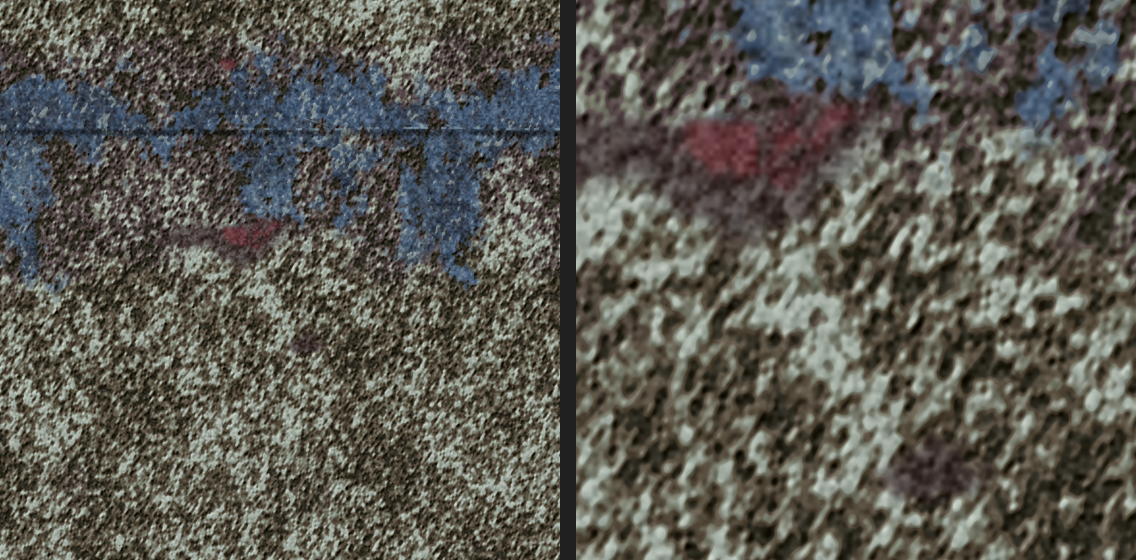
Left: the whole. Right: its middle third, enlarged.
Give the GLSL for this texture, as a Shadertoy shader.

```glsl
// Weathered metal: pitted rust under flaking pale paint, with a blue band that drips below a seam.

const vec3 PIT = vec3(0.18, 0.17, 0.13);
const vec3 RUST = vec3(0.34, 0.30, 0.24);
const vec3 PLUM = vec3(0.34, 0.28, 0.29);
const vec3 OLIVE = vec3(0.46, 0.47, 0.41);
const vec3 PALE = vec3(0.63, 0.67, 0.63);
const vec3 BLUE_DARK = vec3(0.20, 0.24, 0.30);
const vec3 BLUE = vec3(0.28, 0.37, 0.48);
const vec3 BLUE_PALE = vec3(0.48, 0.58, 0.63);
const vec3 RED = vec3(0.43, 0.22, 0.24);
const vec3 MAROON = vec3(0.24, 0.19, 0.19);

const float GRAIN = 140.0;      // flecks across the canvas
const float GRAIN_LEAN = 0.28;  // sideways lean of the flecks
const float RELIEF = 0.24;      // strength of the light on fleck edges
const float SPECKLE = 0.16;     // finest brightness noise
const float SEAM_Y = 0.768;
const int DRIPS = 5;
const vec3 DRIP[DRIPS] = vec3[DRIPS](  // centre x, half width, length
    vec3(0.03, 0.045, 0.25), vec3(0.25, 0.04, 0.03), vec3(0.48, 0.06, 0.17),
    vec3(0.64, 0.03, 0.16), vec3(0.78, 0.06, 0.23));

float hash(vec2 p) {
    vec3 q = fract(vec3(p.xyx) * 0.1031);
    q += dot(q, q.yzx + 33.33);
    return fract((q.x + q.y) * q.z);
}

float noise(vec2 p) {
    vec2 i = floor(p), f = fract(p);
    f = f * f * (3.0 - 2.0 * f);
    return mix(mix(hash(i), hash(i + vec2(1, 0)), f.x),
               mix(hash(i + vec2(0, 1)), hash(i + vec2(1, 1)), f.x), f.y);
}

float fbm(vec2 p) {
    float sum = 0.0, amp = 0.53;
    for (int i = 0; i < 4; i++) {
        sum += amp * noise(p);
        p = mat2(1.6, 1.2, -1.2, 1.6) * p + 17.3;
        amp *= 0.5;
    }
    return sum;
}

// Height of the leaning, slightly upright flecks
float grain(vec2 p) {
    vec2 q = vec2(p.x - GRAIN_LEAN * p.y, 0.72 * p.y) * GRAIN + 50.0;
    return 0.58 * noise(q) + 0.42 * noise(mat2(1.5, 0.9, -0.9, 1.5) * q + 9.0);
}

// Soft elliptic stain, 1 inside
float stain(vec2 p, vec2 centre, vec2 radius) {
    return 1.0 - smoothstep(0.6, 1.2, length((p - centre) / radius));
}

// Depth inside the blue band and its drips, negative outside
float blueDepth(vec2 p) {
    float top = 0.848 + 0.04 * cos((p.x - 0.06) * 13.4);
    float d = max(p.y - top, SEAM_Y - 0.025 - p.y);
    for (int i = 0; i < DRIPS; i++) {
        float side = abs(p.x - DRIP[i].x) - DRIP[i].y;
        float end = SEAM_Y - DRIP[i].z - p.y;
        d = min(d, max(max(side, end), p.y - SEAM_Y));
    }
    return -d;
}

// Fine pale scratches scattered over the band
float scratches(vec2 p) {
    float sum = 0.0;
    for (int i = 0; i < 9; i++) {
        float k = float(i);
        vec2 a = vec2(hash(vec2(k, 3.0)), SEAM_Y + 0.11 * hash(vec2(k, 8.0)));
        float angle = 1.4 * (hash(vec2(k, 5.0)) - 0.6);
        vec2 dir = vec2(cos(angle), sin(angle)), q = p - a;
        float along = clamp(dot(q, dir), 0.0, 0.05);
        sum += 1.0 - smoothstep(0.0005, 0.002, length(q - dir * along));
    }
    return min(sum, 1.0);
}

void mainImage(out vec4 fragColor, in vec2 fragCoord) {
    vec2 uv = fragCoord / iResolution.xy;
    vec2 wobble = vec2(fbm(uv * 18.0), fbm(uv * 18.0 + 40.0)) - 0.5;
    vec2 p = uv + 0.11 * wobble;
    float height = grain(uv);
    float patches = fbm(uv * vec2(11.0, 7.0) + 4.0);
    float mottle = fbm(uv * vec2(40.0, 28.0) + 71.0);
    float fine = noise(uv * 290.0) - 0.5;

    // Rust, stained plum in the upper half
    float plumZone = smoothstep(0.40, 0.62, p.y) * (1.0 - smoothstep(0.87, 0.97, p.y));
    float plum = smoothstep(0.38, 0.66, 0.6 * plumZone + fbm(uv * 7.0 + 23.0) - 0.28);
    vec3 rust = mix(RUST, PLUM, plum);

    // Pits, bare rust, worn paint and sound paint by fleck level
    float level = 1.15 * (height - 0.5) + 0.55 * (patches - 0.5) + 0.5 * (mottle - 0.5);
    level -= 0.05 * plum;
    vec3 col = mix(PIT, rust, smoothstep(-0.30, -0.07, level));
    col = mix(col, OLIVE, smoothstep(-0.05, 0.12, level));
    col = mix(col, PALE, smoothstep(0.10, 0.31, level));
    col += RELIEF * (height - grain(uv + vec2(-0.002, 0.003)));

    // Blue paint with mottling and pale runs, nibbled by the flecks
    float depth = blueDepth(p) + 0.16 * (mottle - 0.5) + 0.07 * (height - 0.5);
    float blue = 0.92 * smoothstep(-0.016, 0.016, depth);
    blue *= 1.0 - 0.5 * smoothstep(0.14, 0.30, level);
    float runs = noise(vec2(uv.x * 75.0 + 4.0 * wobble.x, uv.y * 9.0));
    float below = 1.0 - smoothstep(SEAM_Y - 0.04, SEAM_Y, uv.y);
    float tone = 0.6 * fbm(uv * 26.0 + 8.0) + 0.4 * noise(uv * 120.0 + 31.0);
    vec3 bluePaint = mix(BLUE_DARK, BLUE, smoothstep(0.32, 0.64, tone));
    bluePaint = mix(bluePaint, BLUE_PALE, 0.45 * below * smoothstep(0.5, 0.9, runs) * mottle * 1.6);
    bluePaint += 0.14 * (height - 0.5);
    col = mix(col, bluePaint, blue);
    col = mix(col, BLUE_PALE, 0.45 * scratches(uv) * blue);

    // Maroon and red stains, ragged at the edges
    vec2 ragged = uv + 0.05 * wobble + 0.03 * (mottle - 0.5);
    float dark = max(stain(p, vec2(0.41, 0.565), vec2(0.12, 0.045)),
                     stain(ragged, vec2(0.547, 0.383), vec2(0.034, 0.024)));
    col = mix(col, MAROON + 0.16 * (height - 0.5), 0.8 * dark);
    float red = max(stain(p, vec2(0.43, 0.58), vec2(0.055, 0.028)),
                    stain(ragged, vec2(0.41, 0.885), vec2(0.014, 0.012)));
    col = mix(col, RED + 0.12 * (height - 0.5), 0.8 * red * smoothstep(0.36, 0.56, mottle));

    // Seam: soft dark groove under a broken light edge
    float seam = uv.y - SEAM_Y - 0.004 * (noise(vec2(uv.x * 12.0, 2.0)) - 0.5);
    float groove = 1.0 - smoothstep(0.001, 0.009, abs(seam + 0.006));
    col *= 1.0 - 0.35 * groove * (0.5 + noise(vec2(uv.x * 40.0, 4.0)));
    float chips = smoothstep(0.45, 0.65, noise(vec2(uv.x * 120.0, 6.0)))
                * smoothstep(0.25, 0.55, uv.x);
    col = mix(col, BLUE_PALE, 0.7 * chips * (1.0 - smoothstep(0.001, 0.003, abs(seam - 0.002))));

    fragColor = vec4(clamp(col + SPECKLE * fine, 0.0, 1.0), 1.0);
}
```
